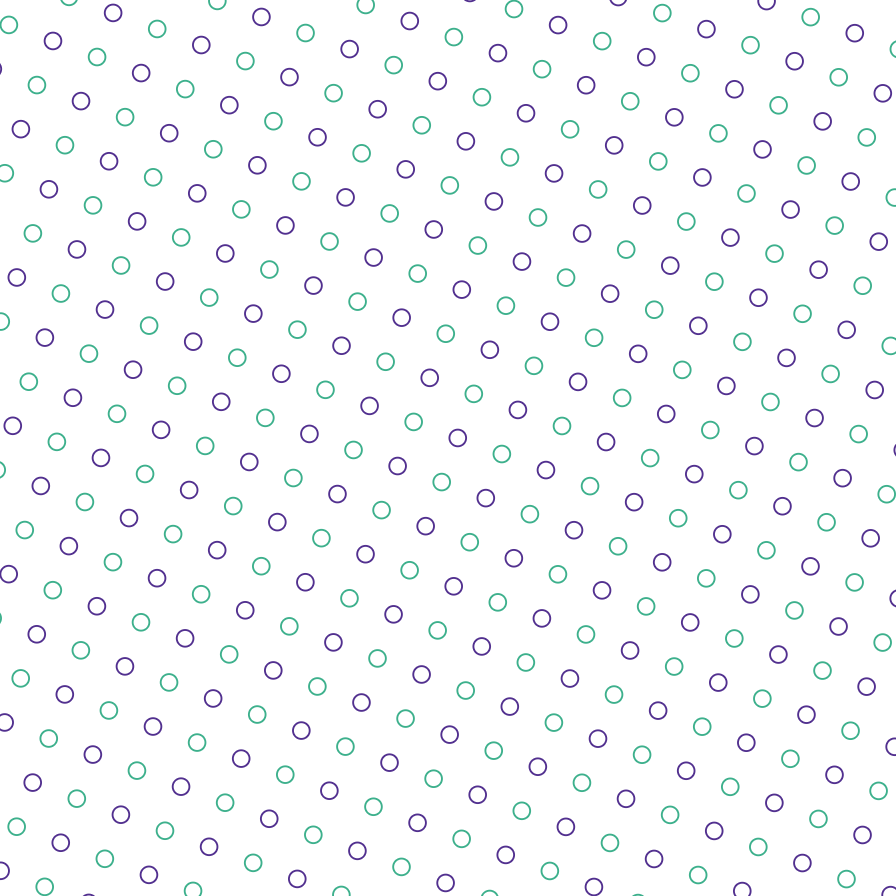
Give the GLSL for this pattern, as a WebGL 2 fragment shader.

```glsl
#version 300 es
precision highp float;

uniform vec2 u_resolution;
out vec4 fragColor;

const vec3 PAPER = vec3(1.0);
const vec3 GREEN = vec3(0.24, 0.69, 0.55);
const vec3 PURPLE = vec3(0.32, 0.19, 0.56);

// Lengths are fractions of the canvas height
const float SPACING = 0.05237;
const float RADIUS = 0.0093;
const float LINE_WIDTH = 0.0021;
const float TILT = radians(-20.0);
const vec2 PURPLE_CENTRE = vec2(0.5109, 0.5112);

vec2 toGrid(vec2 p, vec2 origin, float angle, float spacing) {
    vec2 axis = vec2(cos(angle), sin(angle));
    vec2 d = p - origin;
    return vec2(dot(d, axis), dot(d, vec2(-axis.y, axis.x))) / spacing;
}

float ringDistance(vec2 p, float radius, float width) {
    return abs(length(p) - radius) - 0.5 * width;
}

float coverage(float dist, float pixel) {
    return clamp(0.5 - dist / pixel, 0.0, 1.0);
}

// 0 on even cells, 1 on odd cells
float checker(vec2 cell) {
    return mod(cell.x + cell.y, 2.0);
}

void main() {
    float pixel = 1.0 / u_resolution.y;
    vec2 p = gl_FragCoord.xy * pixel;

    // Tilted square grid with one ring at the middle of each cell
    vec2 grid = toGrid(p, PURPLE_CENTRE, TILT, SPACING);
    vec2 cell = floor(grid + 0.5);
    vec2 local = (grid - cell) * SPACING;

    // Ring colours alternate like a chessboard
    vec3 ink = mix(PURPLE, GREEN, checker(cell));
    float ring = coverage(ringDistance(local, RADIUS, LINE_WIDTH), pixel);

    fragColor = vec4(mix(PAPER, ink, ring), 1.0);
}
```
